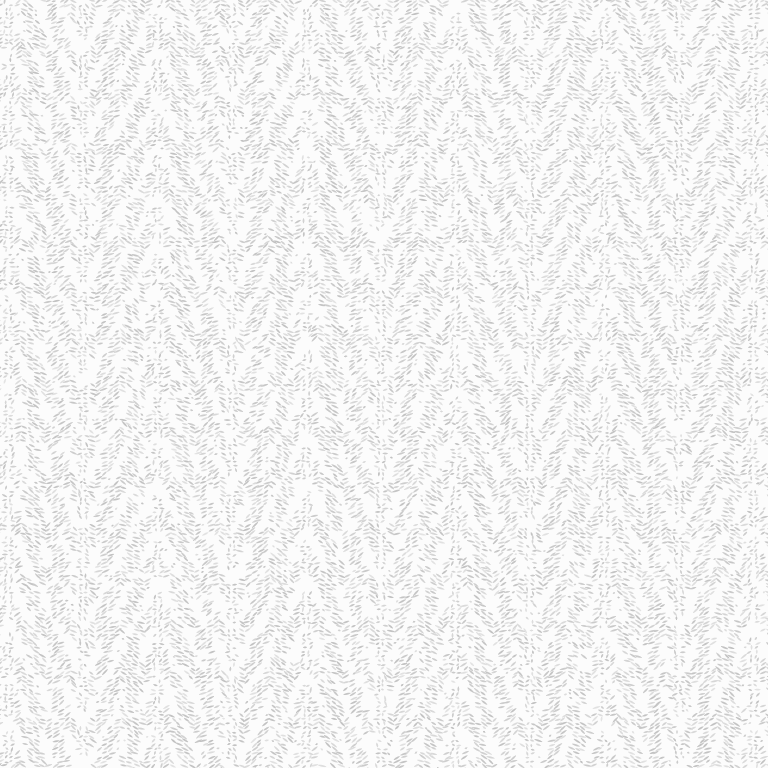
Give the GLSL for this pattern, as a WebGL 1 fragment shader.

```glsl
precision highp float;
// Pale herringbone weave: fine grey dashes on near-white cloth.
// Dashes sit on a jittered cell grid; a folded chevron wave leaves
// slanted blank flecks, and layered sines vary them across the cloth.

uniform vec2 u_resolution;

const float TAU = 6.2831853;
const float CHEVRON_WIDTH = 0.194;   // peak to peak, about five across
const float CHEVRON_START = 0.011;
const float STRIPE_PITCH = 0.0625;   // sixteen down
const float STRIPE_SLOPE = 2.0;
const float FLECK_PITCH = CHEVRON_WIDTH / 6.0;
const vec2 DASH_CELL = vec2(CHEVRON_WIDTH / 24.0, 0.0055);
const vec3 CLOTH = vec3(0.99);
const vec3 INK_DARK = vec3(0.76);
const vec3 INK_LIGHT = vec3(0.89);

float hash(vec2 p, float seed) {
  vec3 q = fract(vec3(p.xyx) * 0.1031 + seed * 0.137);
  q += dot(q, q.yzx + 33.33);
  return fract((q.x + q.y) * q.z);
}

// Slow irregularity from three crossing sines, about -1 to 1.
float drift(vec2 p) {
  return (sin(p.x * 71.0 + 2.0 * sin(p.y * 43.0))
        + sin(p.y * 97.0 + 2.0 * sin(p.x * 59.0))
        + sin(p.x * 137.0 - p.y * 113.0)) / 3.0;
}

// Distance to the nearest chevron peak line.
float foldedX(float x) {
  float t = (x - CHEVRON_START) / CHEVRON_WIDTH;
  return abs(fract(t + 0.5) - 0.5) * CHEVRON_WIDTH;
}

// High inside the blank flecks, low where dashes are dense.
float fleckField(vec2 p) {
  float arm = foldedX(p.x);
  float stripe = cos(TAU * (p.y + STRIPE_SLOPE * arm) / STRIPE_PITCH);
  float column = -cos(TAU * arm / FLECK_PITCH);
  return 0.64 * stripe + 0.30 * column + 0.34 * drift(p);
}

// Coverage of a tapered stroke centred on the origin.
float dashCoverage(vec2 p, float angle, float halfLength, float halfWidth, float pixel) {
  float c = cos(angle);
  float s = sin(angle);
  vec2 q = vec2(c * p.x + s * p.y, c * p.y - s * p.x);
  float along = clamp(abs(q.x) / halfLength, 0.0, 1.0);
  float width = halfWidth * (1.0 - 0.55 * along * along);
  float d = length(vec2(max(abs(q.x) - halfLength, 0.0), q.y)) - width;
  return clamp(0.5 - d / pixel, 0.0, 1.0);
}

// Ink laid by the dash of one cell: x is coverage, y is tone.
vec2 dashInCell(vec2 p, vec2 cell, float pixel) {
  vec2 jitter = vec2(hash(cell, 1.0), hash(cell, 2.0)) - 0.5;
  vec2 center = (cell + 0.5 + jitter * vec2(0.55, 0.4)) * DASH_CELL;
  center.x += CHEVRON_START;

  // Flecks stay blank apart from a few stray specks.
  float blank = smoothstep(0.18, 0.42, fleckField(center));
  float keep = mix(0.95, 0.10, blank);
  float present = step(hash(cell, 3.0), keep);

  // Lean swaps between neighbouring thread columns and frays at the folds.
  float arm = foldedX(center.x);
  float foldGap = min(arm, 0.5 * CHEVRON_WIDTH - arm);
  float fray = 1.0 - smoothstep(0.002, 0.010, foldGap);
  float thread = floor((center.x - CHEVRON_START) / FLECK_PITCH + 0.5);
  float lean = mod(thread, 2.0) < 0.5 ? 0.50 : -0.50;
  float angle = lean + (hash(cell, 4.0) - 0.5) * mix(0.65, 2.6, fray);

  float size = mix(0.7, 1.15, hash(cell, 5.0));
  size *= mix(1.0, 0.35, max(blank, 0.75 * fray));
  float cover = dashCoverage(p - center, angle, 0.0042 * size, 0.0012, pixel);
  return vec2(cover * present, hash(cell, 6.0));
}

// Blend the strokes of the surrounding cells over the cloth.
vec3 weave(vec2 p, float pixel) {
  vec2 home = floor((p - vec2(CHEVRON_START, 0.0)) / DASH_CELL);
  vec3 color = CLOTH;
  for (int j = -1; j <= 1; j++) {
    for (int i = -1; i <= 1; i++) {
      vec2 dash = dashInCell(p, home + vec2(float(i), float(j)), pixel);
      vec3 ink = mix(INK_DARK, INK_LIGHT, dash.y);
      color = min(color, mix(CLOTH, ink, dash.x));
    }
  }
  return color;
}

void main() {
  float pixel = 1.0 / u_resolution.y;
  vec2 p = gl_FragCoord.xy * pixel;
  gl_FragColor = vec4(weave(p, pixel), 1.0);
}
```
